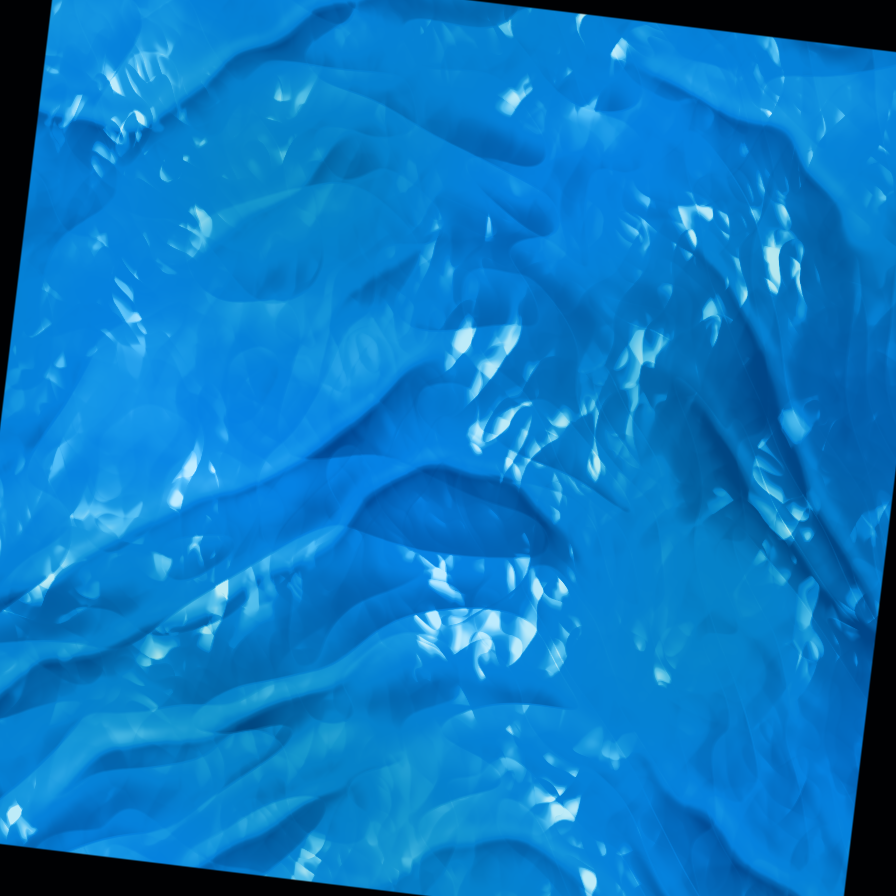
Give the GLSL for this texture, as a Shadertoy shader.

```glsl
// Crumpled glossy blue plastic film: a slightly turned sheet on black.

const float SHEET_ANGLE = 0.121;
const float SHEET_HALF_SIZE = 0.499;
const int FOLD_COUNT = 10;

const vec3 BACKDROP = vec3(0.0, 0.004, 0.01);
const vec3 DEEP_BLUE = vec3(0.0, 0.28, 0.54);
const vec3 SHADE_BLUE = vec3(0.01, 0.39, 0.68);
const vec3 FILM_BLUE = vec3(0.02, 0.51, 0.84);
const vec3 LIT_BLUE = vec3(0.08, 0.59, 0.86);
const vec3 SHEEN = vec3(0.31, 0.74, 0.93);
const vec3 GLINT = vec3(0.74, 0.92, 0.96);

float hash(vec2 p) {
    vec3 q = fract(vec3(p.xyx) * 0.1031);
    q += dot(q, q.yzx + 33.33);
    return fract((q.x + q.y) * q.z);
}

vec2 hash2(vec2 p) {
    return vec2(hash(p + 41.0), hash(p + 83.0));
}

vec2 turn(vec2 p, float angle) {
    float c = cos(angle), s = sin(angle);
    return vec2(c * p.x - s * p.y, s * p.x + c * p.y);
}

float cornerSlope(vec2 cell, vec2 offset) {
    float angle = 6.2832 * hash(cell + 57.0);
    return dot(vec2(cos(angle), sin(angle)), offset);
}

// Gradient noise, roughly -0.7 to 0.7
float noise(vec2 p) {
    vec2 i = floor(p), f = fract(p);
    vec2 w = f * f * f * (f * (f * 6.0 - 15.0) + 10.0);
    vec2 e = vec2(1.0, 0.0);
    float low = mix(cornerSlope(i, f), cornerSlope(i + e, f - e), w.x);
    float high = mix(cornerSlope(i + e.yx, f - e.yx), cornerSlope(i + 1.0, f - 1.0), w.x);
    return mix(low, high, w.y);
}

// Flat shards, each with its own tilt, blended softly at the borders
vec2 facetTilt(vec2 p) {
    vec2 cell = floor(p), tilt = vec2(0.0);
    float total = 0.0;
    for (int y = -1; y <= 1; y++)
    for (int x = -1; x <= 1; x++) {
        vec2 id = cell + vec2(x, y);
        vec2 d = id + hash2(id) - p;
        float weight = exp(-18.0 * dot(d, d));
        tilt += weight * (hash2(id + 150.0) - 0.5);
        total += weight;
    }
    return 3.0 * tilt / total;
}

// Sharp ridges whose slope stays similar at every frequency
float crease(vec2 p, float angle, vec2 frequency) {
    return -1.6 * abs(noise(turn(p, angle) * frequency)) / max(frequency.x, frequency.y);
}

// Height across the drape: folds climb to a crest, then fall to the right
float drape(vec2 p) {
    float d = p.x - 0.58;
    float arch = -0.88 * sqrt(d * d + 0.006) - 0.36 * d;
    return p.y - arch * mix(1.0, 0.3, smoothstep(0.35, 1.0, p.y));
}

float wrinkles(vec2 p) {
    vec2 q = vec2(p.x, drape(p));
    q += 0.04 * vec2(noise(p * 6.0), noise(p * 6.0 + 19.0));
    return crease(q, 0.1, vec2(4.0, 9.0)) + 0.6 * crease(q + 4.0, 0.75, vec2(8.0, 14.0));
}

float crumple(vec2 p) {
    vec2 q = p + 0.03 * vec2(noise(p * 7.0 + 7.0), noise(p * 7.0 + 31.0));
    return crease(q, 0.35, vec2(24.0, 13.0))
         + 0.8 * crease(q + 3.0, -0.6, vec2(36.0, 20.0));
}

// Long soft shadows, crisp on their upper edge; a faint lit rim above
float foldShade(vec2 p) {
    float v = drape(p);
    vec2 e = vec2(0.004, 0.0);
    float steepness = length(vec2(drape(p + e) - v, drape(p + e.yx) - v)) / e.x;
    float shade = 0.0;
    for (int i = 0; i < FOLD_COUNT; i++) {
        float id = float(i);
        float offset = 0.12 + 0.125 * id + 0.06 * (hash(vec2(id, 4.0)) - 0.5);
        float wobble = 0.10 * noise(vec2(p.x * 3.5, id * 3.7)) + 0.025 * noise(p * 12.0 + id);
        float d = (v - offset + wobble) / max(steepness, 0.5);
        float extent = smoothstep(-0.18, 0.15, noise(vec2(p.x * 2.6 + 2.0, id * 5.71 + 0.4)));
        float width = mix(0.015, 0.05, hash(vec2(id, 9.0)));
        float shadow = smoothstep(0.008, -0.006, d) * exp(min(d, 0.0) / width);
        float rim = exp(-pow((d - 0.016) / 0.010, 2.0));
        shade += extent * (0.13 * rim - 0.40 * shadow);
    }
    return shade;
}

vec3 filmColour(float tone) {
    vec3 c = mix(DEEP_BLUE, SHADE_BLUE, smoothstep(0.0, 0.27, tone));
    c = mix(c, FILM_BLUE, smoothstep(0.24, 0.5, tone));
    c = mix(c, LIT_BLUE, smoothstep(0.5, 0.75, tone));
    c = mix(c, SHEEN, smoothstep(0.72, 1.02, tone));
    return mix(c, GLINT, smoothstep(1.0, 1.5, tone));
}

void mainImage(out vec4 fragColor, in vec2 fragCoord) {
    vec2 p = fragCoord / iResolution.xy;

    // Surface slopes
    vec2 e = vec2(0.003, 0.0);
    float w = wrinkles(p), c = crumple(p);
    vec2 wrinkleSlope = vec2(wrinkles(p + e) - w, wrinkles(p + e.yx) - w) / e.x;
    vec2 crumpleSlope = vec2(crumple(p + e) - c, crumple(p + e.yx) - c) / e.x;
    vec2 bent = p + 0.02 * vec2(noise(p * 9.0), noise(p * 9.0 + 13.0));
    vec2 shards = facetTilt(turn(bent, 0.4) * vec2(32.0, 15.0))
                + 0.6 * facetTilt(turn(bent, -0.5) * vec2(44.0, 24.0));
    vec2 panels = facetTilt(turn(bent, 0.2) * vec2(8.0, 12.0));

    // Light reaching the slopes; its side drifts so glints run several ways
    vec2 glintSide = turn(vec2(1.0, 0.0), 3.5 * noise(p * 3.0 + 3.0) - 0.3);
    float broadLight = dot(wrinkleSlope, vec2(-0.4, 0.9));
    float fineLight = dot(0.5 * crumpleSlope + 0.7 * shards, glintSide);

    // Diffuse tone of the film
    float tone = 0.55 + 0.30 * noise(p * 2.6 + 5.0) + 0.085 * broadLight + 0.025 * fineLight;
    tone += 0.035 * panels.y + foldShade(p) - 0.13 * smoothstep(0.5, 1.0, p.x);

    // Clustered reflections on steep facets
    float patches = smoothstep(-0.08, 0.32, noise(p * 4.2 + 11.0) + 0.6 * noise(p * 10.0 + 2.0));
    float gloss = smoothstep(0.5, 2.1, fineLight + 0.35 * broadLight);
    tone += 0.95 * gloss * (0.08 + 0.92 * patches);

    vec3 film = filmColour(tone);
    film.b *= 1.0 + 0.14 * noise(p * 3.1 + 23.0);

    // Turned square outline
    vec2 s = abs(turn(p - 0.5, SHEET_ANGLE));
    float edge = max(s.x, s.y) - SHEET_HALF_SIZE;
    float soft = 1.2 / iResolution.y;
    fragColor = vec4(mix(film, BACKDROP, smoothstep(-soft, soft, edge)), 1.0);
}
```
